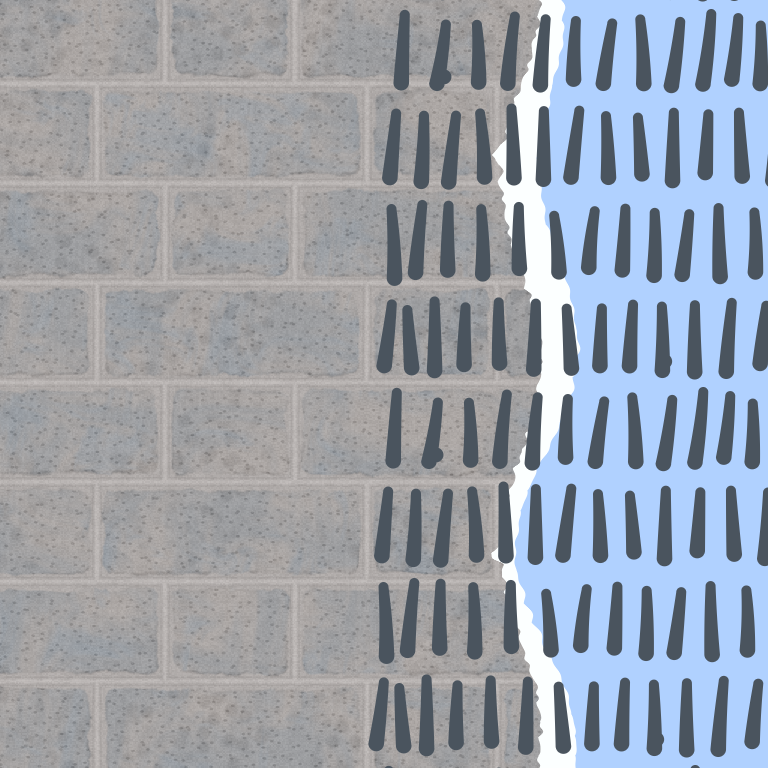
Give the GLSL for this background, as a Shadertoy shader.

```glsl
// Weathered grey brick wall torn to a pale blue sheet, with rows of dark brush dashes.

const float SIZE = 768.0; // design units across the canvas

float hash(vec2 p) {
    return fract(sin(dot(p, vec2(127.1, 311.7))) * 43758.55);
}

// Soft coverage of a shape from its signed distance
float cover(float d) {
    return clamp(0.5 - d * iResolution.y / SIZE, 0.0, 1.0);
}

// Cellular noise: distance to the nearest scattered point
float cells(vec2 p) {
    vec2 id = floor(p), f = fract(p);
    float nearest = 2.0;
    for (int j = -1; j <= 1; j++)
        for (int i = -1; i <= 1; i++) {
            vec2 o = vec2(i, j), c = id + o;
            nearest = min(nearest, length(o + vec2(hash(c), hash(c + 41.0)) - f));
        }
    return nearest;
}

// Layered sines, bent by one another, from about -1 to 1
float waves(vec2 p) {
    float sum = 0.0, amp = 0.5;
    for (int i = 0; i < 4; i++) {
        p = mat2(0.8, 0.6, -0.6, 0.8) * p * 1.9 + 3.7;
        p += 0.7 * sin(p.yx * 1.3);
        sum += amp * sin(p.x) * cos(p.y);
        amp *= 0.62;
    }
    return sum;
}

vec3 brickWall(vec2 p) {
    // Alternating short and long bricks, shifted on every other course
    float course = floor((p.y + 16.0) / 99.6);
    float odd = mod(course, 2.0);
    float u = mod(p.x - mix(165.0, 367.0, odd), 400.0);
    float v = mod(p.y + 16.0, 99.6) - 49.8;
    bool isShort = u < 130.0;
    vec2 halfSize = vec2(isShort ? 65.0 : 135.0, 49.8);
    vec2 local = vec2(u - (isShort ? 65.0 : 265.0), v);
    vec2 toJoint = halfSize - abs(local);
    float tone = hash(vec2(course, floor((p.x - u) / 50.0 + 0.5) + float(isShort)));

    // Worn, rounded brick outline
    float rough = waves(p * 0.035);
    vec2 e = abs(local) - halfSize + 18.0;
    float d = length(max(e, 0.0)) + min(max(e.x, e.y), 0.0) - 10.0 + 4.0 * rough;
    float brick = 1.0 - smoothstep(-1.5, 1.5, d);

    // Face: cloudy stains, round blotches and small pits
    float stain = waves(p * 0.014 + tone * 9.0);
    vec3 face = mix(vec3(0.615, 0.62, 0.63), vec3(0.675, 0.655, 0.645), smoothstep(-0.6, 0.6, stain));
    face = mix(face, vec3(0.58, 0.62, 0.66), 0.45 * smoothstep(0.1, 0.8, waves(p * 0.022 + 5.0) + 0.5 * tone - 0.2));
    face -= 0.045 * (1.0 - smoothstep(0.2, 0.42, cells(p / 21.0))) * smoothstep(-0.3, 0.5, waves(p * 0.01 + 2.0));
    face -= 0.09 * (1.0 - smoothstep(0.08, 0.2, cells(p / vec2(13.0, 9.0))));
    face += 0.02 * waves(p * 0.11);

    // Mortar with a thin raised seam
    float seam = min(toJoint.x, toJoint.y) + 0.6 * rough;
    vec3 mortar = vec3(0.69, 0.672, 0.665) + 0.015 * waves(p * 0.08);
    mortar += 0.045 * (1.0 - smoothstep(0.8, 2.6, seam));
    mortar -= 0.035 * (1.0 - smoothstep(0.0, 1.5, abs(seam - 4.0)));

    vec3 color = mix(mortar, face, brick);
    float rim = 1.0 - smoothstep(0.0, 3.0, abs(d + 0.5));
    color -= rim * (0.025 + 0.05 * smoothstep(0.0, 45.0, v)) * smoothstep(-0.5, 0.5, waves(p * 0.05));
    return color + 0.05 * (hash(floor(p / 1.5)) - 0.5);
}

// Distance to the tapered dashes; the arrangement repeats after four rows
float dashes(vec2 p) {
    vec2 rowStart[4] = vec2[4](vec2(403, 32.5), vec2(393, 31.6), vec2(393, 32.9), vec2(388, 31));
    vec3 drift[4] = vec3[4](vec3(13, -1, 3.7), vec3(-7.5, 0.2, 0), vec3(-4.2, -4, -4.8), vec3(-10.7, -5.8, -4.4));
    float line = floor((p.y - 4.7) / 94.5);
    float row = mod(line, 4.0);
    int k = int(row);
    float nearest = SIZE;
    for (int i = 0; i < 13; i++) {
        float n = float(i);
        vec2 seed = vec2(n, row + 3.0);
        float x = rowStart[k].x + rowStart[k].y * n - 8.0 * floor(line / 4.0)
                + dot(drift[k], sin(n * 0.2856 * vec3(1, 2, 3)));
        vec2 d = p - vec2(x, 52.0 + 94.5 * line + 7.0 * (hash(seed) - 0.5));
        float halfLen = 28.0 + 7.0 * hash(seed + 17.0);
        float t = clamp(d.y / halfLen, -1.0, 1.0);
        float lean = 7.0 * (hash(seed + 29.0) - 0.65);
        vec2 spine = vec2(lean * t + 2.0 * (hash(seed + 53.0) - 0.5) * (1.0 - t * t), t * halfLen);
        nearest = min(nearest, length(d - spine) - 6.4 - 1.4 * t);
        // A few dashes end in a round foot
        if (abs(row * 8.0 - 3.0 * (n - 1.0)) < 0.5)
            nearest = min(nearest, length(d - vec2(2.5, 23.0)) - 7.5);
    }
    return nearest;
}

void mainImage(out vec4 fragColor, in vec2 fragCoord) {
    vec2 p = fragCoord / iResolution.xy * SIZE;
    p.y = SIZE - p.y;

    // Torn paper: two wandering edges with ragged fibres
    float y = p.y;
    float ragged = 3.0 * abs(sin(y * 0.11 + 2.0 * sin(y * 0.043))) + 1.5 * sin(y * 0.37 + sin(y * 0.19));
    float spike = max(0.0, 1.0 - abs(mod(y + 44.0, 398.0) - 199.0) / 11.0);
    float tearLeft = 519.0 + 20.0 * cos((y - 362.0) * 0.017) + ragged - 11.0 * spike;
    float tearRight = 549.0 + 22.0 * cos((y - 365.0) * 0.0172) + 13.0 * sin((y - 85.0) * 0.01)
                    + 3.0 * abs(sin(y * 0.09 + 1.5 * sin(y * 0.051))) + sin(y * 0.31);

    vec3 color = brickWall(p);
    color = mix(color, vec3(0.99, 1.0, 1.0), cover(tearLeft - p.x));
    color = mix(color, vec3(0.69, 0.82, 1.0), cover(tearRight - p.x));
    color = mix(color, vec3(0.29, 0.33, 0.37), cover(dashes(p)));
    fragColor = vec4(color, 1.0);
}
```
